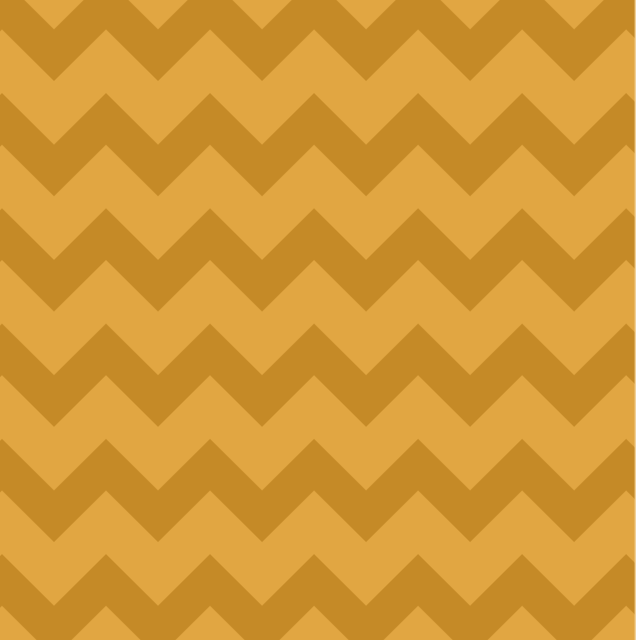
This pattern is drawn by a Shadertoy shader. Its source:

```glsl
// Horizontal chevron stripes in two flat ochre tones, with a pale sliver on the right.
// A triangle wave bends each row; a repeated band distance then gives the
// stripes, smoothed over about one pixel. Lengths are fractions of the height.

#define ZIGZAG_WIDTH  0.16254
#define ZIGZAG_DEPTH  0.0806
#define PEAK_X        0.0031
#define ROW_HEIGHT    0.1801
#define FIRST_PEAK    0.1454
#define BAND_HEIGHT   0.0807
#define SLIVER_WIDTH  0.0022
#define LIGHT_OCHRE   vec3(0.882, 0.651, 0.259)
#define DARK_OCHRE    vec3(0.773, 0.541, 0.153)
#define PALE_EDGE     vec3(0.945, 0.820, 0.600)

// 0 at the peaks, 1 at the valleys
float triangleWave(float x) {
    return 1.0 - 2.0 * abs(fract((x - PEAK_X) / ZIGZAG_WIDTH) - 0.5);
}

// Signed distance to the nearest dark stripe; p.y runs down from the top
float chevronDistance(vec2 p) {
    float slope = 2.0 * ZIGZAG_DEPTH / ZIGZAG_WIDTH;
    float center = FIRST_PEAK + 0.5 * BAND_HEIGHT + ZIGZAG_DEPTH * triangleWave(p.x);
    float offset = (fract((p.y - center) / ROW_HEIGHT + 0.5) - 0.5) * ROW_HEIGHT;
    return (abs(offset) - 0.5 * BAND_HEIGHT) * inversesqrt(1.0 + slope * slope);
}

void mainImage(out vec4 fragColor, in vec2 fragCoord) {
    float pixel = 1.0 / iResolution.y;
    vec2 p = vec2(fragCoord.x, iResolution.y - fragCoord.y) * pixel;

    // Stripes
    float ground = smoothstep(-0.75 * pixel, 0.75 * pixel, chevronDistance(p));
    vec3 color = mix(DARK_OCHRE, LIGHT_OCHRE, ground);

    // Pale sliver along the right edge
    float edge = iResolution.x * pixel - SLIVER_WIDTH;
    color = mix(color, PALE_EDGE, smoothstep(-0.5 * pixel, 0.5 * pixel, p.x - edge));

    fragColor = vec4(color, 1.0);
}
```
